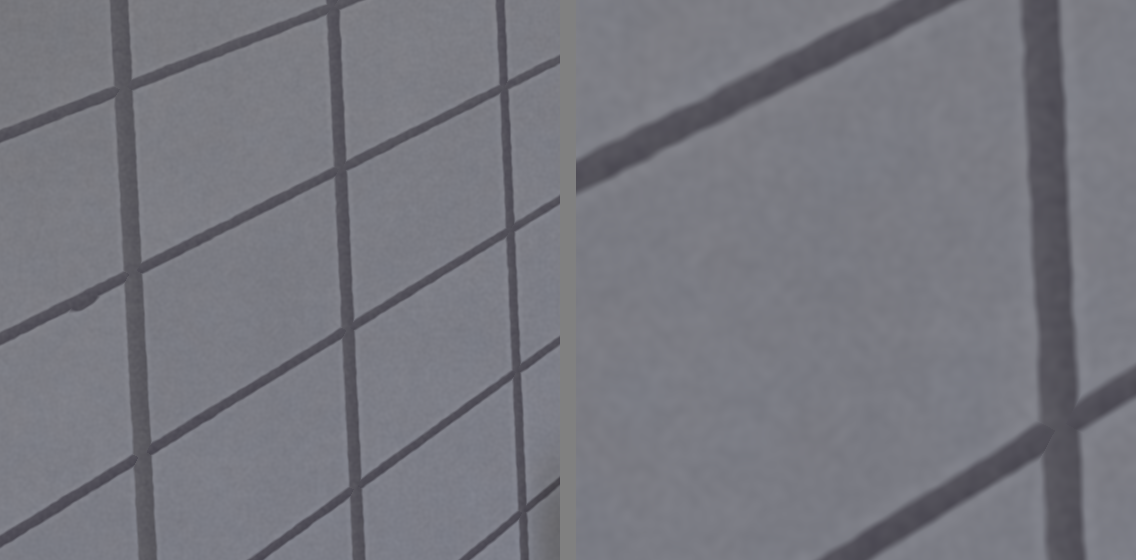
Left, the full canvas; right, a detail of the centre.
A three.js fragment shader for this texture:

```glsl
// Grey wall tiles with dark grout joints, seen obliquely in perspective.
// The canvas is unprojected to tile units, where joints lie on the integers;
// gradient noise adds rough joint edges, mottled glaze and worn grout.
varying vec2 vUv;

const vec3 GLAZE_WARM = vec3(0.480, 0.480, 0.498);
const vec3 GLAZE_COOL = vec3(0.490, 0.497, 0.538);
const vec3 GROUT_PALE = vec3(0.365, 0.362, 0.385);
const vec3 GROUT_DARK = vec3(0.300, 0.292, 0.330);
const float EDGE_SOFT = 0.0027;

vec2 hash2(vec2 p) {
  vec2 q = vec2(dot(p, vec2(127.1, 311.7)), dot(p, vec2(269.5, 183.3)));
  return fract(sin(q) * 43758.55) * 2.0 - 1.0;
}

float gradientNoise(vec2 p) {
  vec2 i = floor(p);
  vec2 f = p - i;
  vec2 w = f * f * f * (f * (f * 6.0 - 15.0) + 10.0);
  float a = dot(hash2(i), f);
  float b = dot(hash2(i + vec2(1.0, 0.0)), f - vec2(1.0, 0.0));
  float c = dot(hash2(i + vec2(0.0, 1.0)), f - vec2(0.0, 1.0));
  float d = dot(hash2(i + vec2(1.0, 1.0)), f - vec2(1.0, 1.0));
  return mix(mix(a, b, w.x), mix(c, d, w.x), w.y);
}

// Signed offset from the nearest integer
float jointOffset(float t) {
  return fract(t + 0.5) - 0.5;
}

// Approximate distance to an ellipse
float ellipseDistance(vec2 p, vec2 radii) {
  return (length(p / radii) - 1.0) * radii.y;
}

// Coverage of a shape, given its signed distance in canvas units
float coverage(float dist, float softness) {
  return 1.0 - smoothstep(-softness, softness, dist);
}

// Canvas point (y down) to tile units; scale returns canvas units per tile
vec2 unproject(vec2 p, out vec2 scale) {
  float across = p.x - 0.2122 - 0.0525 * p.y + 0.0115 * p.y * (p.x - 0.2122);
  float depth = 1.0 - 0.3157 * across;
  float rowHeight = 0.362 - 0.111 * p.x;
  vec2 tile = vec2(across * 2.3055 / depth, (p.y - 0.6055 + 0.5 * p.x) / rowHeight);
  float slope = 0.5 + 0.111 * tile.y;
  scale = vec2(depth * depth / 2.3055, rowHeight / sqrt(1.0 + slope * slope));
  return tile;
}

vec3 glazeColor(vec2 p, vec2 tileId) {
  float cool = clamp(0.1 + 0.55 * p.y + 0.3 * p.x, 0.0, 1.0);
  vec3 color = mix(GLAZE_WARM, GLAZE_COOL, cool);
  color += 0.005 * hash2(tileId).x;
  float mottle = 0.012 * gradientNoise(p * 9.0) + 0.018 * gradientNoise(p * 48.0)
               + 0.022 * gradientNoise(p * 125.0);
  vec3 tint = vec3(0.006, 0.0, -0.006) * gradientNoise(p * 22.0 + 7.0);
  return color + mottle + tint;
}

vec3 groutColor(vec2 p, float paleness, float side) {
  float wear = 0.25 * gradientNoise(p * 30.0) + 0.35 * gradientNoise(p * 85.0);
  vec3 color = mix(GROUT_DARK, GROUT_PALE, clamp(paleness + wear, 0.0, 1.0));
  return color - 0.018 * side + 0.025 * gradientNoise(p * 140.0);
}

void main() {
  vec2 p = vec2(vUv.x, 1.0 - vUv.y);
  vec2 scale;
  vec2 tile = unproject(p, scale);

  // Joint distances, with slightly ragged edges
  vec2 offset = vec2(jointOffset(tile.x), jointOffset(tile.y));
  vec2 halfWidth = vec2(0.0375 - 0.0045 * clamp(tile.x, 0.0, 2.0), 0.031);
  float ragged = 0.0018 * gradientNoise(p * 65.0) + 0.0014 * gradientNoise(p * 24.0);
  vec2 dist = (abs(offset) - halfWidth) * scale + ragged;

  // One chipped tile edge below a horizontal joint
  vec2 chipPos = p - vec2(0.150, 0.538);
  chipPos.y += 0.45 * chipPos.x;
  float chip = ellipseDistance(chipPos, vec2(0.026, 0.014)) + ragged;
  dist.y = min(dist.y, chip);
  float nearest = min(dist.x, dist.y);

  // Glaze, brightened faintly along the rim of each tile
  vec3 color = glazeColor(p, floor(tile));
  float rim = smoothstep(0.0, 0.004, nearest) * (1.0 - smoothstep(0.004, 0.012, nearest));
  color += 0.018 * rim;

  // Grout: paler near the viewer and darker along the right and lower edges
  float upright = step(dist.x, dist.y);
  vec2 sides = clamp(offset / halfWidth, -1.0, 1.0);
  float paleUpright = 0.85 - 0.38 * clamp(tile.x, 0.0, 1.5);
  float paleLevel = 0.65 - 0.55 * p.y - 0.15 * p.x;
  vec3 grout = groutColor(p, mix(paleLevel, paleUpright, upright), mix(sides.y, sides.x, upright));
  color = mix(color, grout, coverage(nearest, EDGE_SOFT));

  // Shade at the lower right corner and a weak falloff at the top left
  float corner = smoothstep(0.92, 1.0, p.x) * smoothstep(0.72, 0.95, p.y);
  color *= 1.0 - vec3(0.17, 0.18, 0.21) * corner;
  color *= 1.0 - 0.03 * (1.0 - smoothstep(0.0, 0.5, length(p)));

  gl_FragColor = vec4(color, 1.0);
}
```
